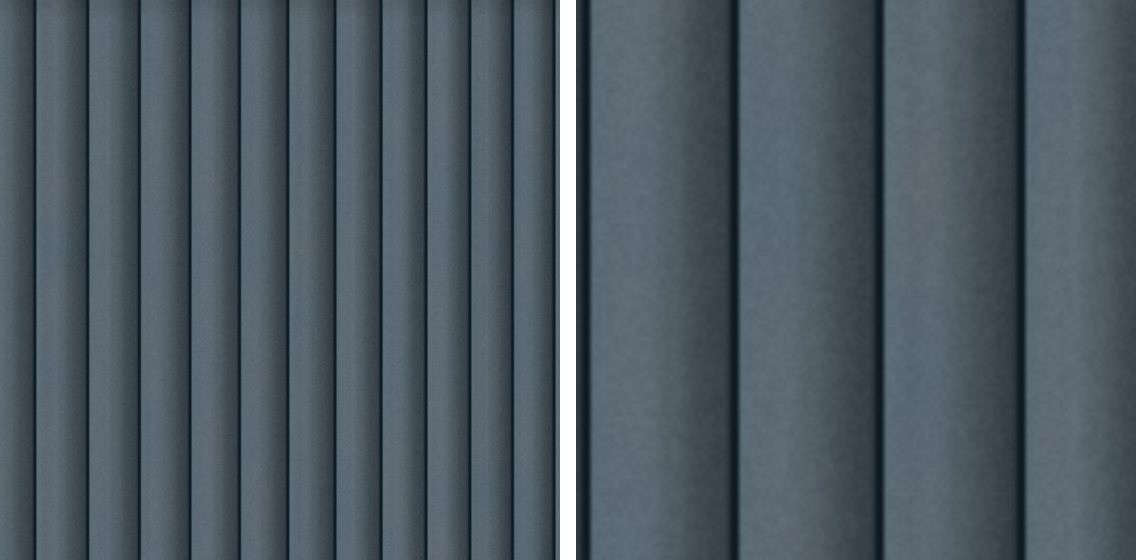
Left, the full canvas; right, a detail of the centre.
A Shadertoy shader for this texture:

```glsl
float hash(vec2 p) {
    vec3 q = fract(vec3(p.xyx) * 0.1031);
    q += dot(q, q.yzx + 33.33);
    return fract((q.x + q.y) * q.z);
}

float valueNoise(vec2 p) {
    vec2 i = floor(p), f = fract(p);
    f = f * f * (3.0 - 2.0 * f);
    return mix(mix(hash(i), hash(i + vec2(1, 0)), f.x),
               mix(hash(i + vec2(0, 1)), hash(i + vec2(1, 1)), f.x), f.y);
}

void mainImage(out vec4 fragColor, in vec2 fragCoord) {
    vec2 uv = fragCoord / iResolution.xy;
    float pixel = 1.0 / iResolution.x;

    // Slats narrow steadily to the right: x = 0.0625 + 0.0954 n - 0.00101 n^2
    float slatWidth = sqrt(0.0954 * 0.0954 - 4.0 * 0.00101 * (uv.x - 0.0625));
    float n = (0.0954 - slatWidth) / (2.0 * 0.00101);
    float slat = floor(n);
    float t = n - slat;

    // Rounded face: lit on the left, falling into shade on the right
    vec3 lit = vec3(0.36, 0.41, 0.45);
    vec3 middle = vec3(0.31, 0.36, 0.39);
    vec3 shade = vec3(0.25, 0.29, 0.32);
    vec3 deepShade = vec3(0.21, 0.25, 0.28);
    vec3 color = mix(lit, middle, smoothstep(0.36, 0.62, t));
    color = mix(color, shade, smoothstep(0.56, 0.78, t));
    color = mix(color, deepShade, smoothstep(0.74, 0.93, t));

    // Faint vertical streaks and a soft rim beside the groove
    color += 0.014 * (valueNoise(vec2(t * 13.0, slat * 7.0 + 20.0)) - 0.5);
    color += vec3(-0.006, 0.010, 0.008) * (1.0 - smoothstep(0.08, 0.16, t));

    // Variation between slats, warm mottling and fine grain
    color *= 1.0 + 0.025 * (hash(vec2(slat + 9.0, 4.0)) - 0.5);
    float mottle = valueNoise(uv * vec2(26.0, 9.0)) - 0.5;
    color += vec3(0.016, 0.004, -0.004) * mottle;
    float grain = valueNoise(uv * 400.0) + 0.6 * valueNoise(uv * 190.0 + 31.0) - 0.8;
    color += 0.026 * grain;
    color *= 1.0 - 0.08 * smoothstep(0.96, 1.0, uv.y);

    // Groove: crisp on its right side, softer on its left
    float fromLeft = t * slatWidth;
    float toRight = (1.0 - t) * slatWidth;
    float soft = max(pixel, 0.002);
    float shadow = 1.0 - smoothstep(0.001, 0.0075, toRight);
    color = mix(color, vec3(0.12, 0.16, 0.20), 0.85 * shadow);
    float core = 1.0 - smoothstep(0.0022 - soft, 0.0026 + soft, min(fromLeft, toRight));
    color = mix(color, vec3(0.05, 0.10, 0.13), core);

    fragColor = vec4(clamp(color, 0.0, 1.0), 1.0);
}
```
